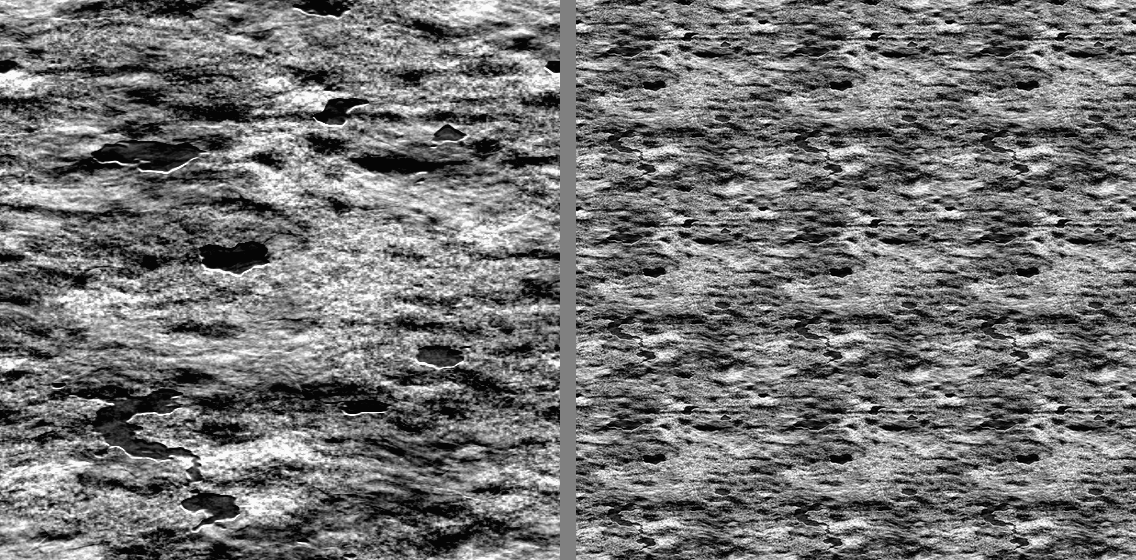
Left, the tile; right, the same tile 3 across and 3 down.
A Shadertoy shader for this texture:

```glsl
// Weathered plaster crumbling off brick courses, in hard black and white.
// A wrapping height field (lumps, flakes, joints, cavities) is lit from above,
// shadowed by its own ledges, then stained, bleached and grained.

#define COURSES 12.0
#define JOINT_DEPTH 0.15
#define FLAKE_DEPTH 0.07
#define CAVITY_DEPTH 0.30
#define CAVITY_LEVEL 0.69
#define WARP 0.05
#define LIGHT 3.4
#define SHADOW 1.4
#define SUN_SLOPE 4.0
#define GRAIN 0.50
#define BASE_TONE 0.55

float hash(vec2 cell, float seed) {
    vec3 p = fract(vec3(cell, seed) * vec3(0.1031, 0.1030, 0.0973));
    p += dot(p, p.yzx + 33.33);
    return fract((p.x + p.y) * p.z);
}

// Value noise that wraps after a whole number of cells
float noise(vec2 uv, vec2 cells, float seed) {
    vec2 p = uv * cells;
    vec2 f = fract(p);
    vec2 a = floor(mod(floor(p) + 0.5, cells));
    vec2 b = floor(mod(floor(p) + 1.5, cells));
    f = f * f * (3.0 - 2.0 * f);
    return mix(mix(hash(a, seed), hash(vec2(b.x, a.y), seed), f.x),
               mix(hash(vec2(a.x, b.y), seed), hash(b, seed), f.x), f.y);
}

float fbm(vec2 uv, vec2 cells, float seed) {
    float sum = 0.0, amp = 0.516;
    for (int i = 0; i < 5; i++) {
        sum += amp * noise(uv, cells, seed + float(i));
        cells *= 2.0;
        amp *= 0.5;
    }
    return sum;
}

// Places where the plaster has fallen out
float cavity(vec2 uv) {
    return smoothstep(0.0, 0.03, fbm(uv, vec2(5, 11), 11.0) - CAVITY_LEVEL);
}

// Bed joints between the courses, open only in places
float joint(vec2 uv) {
    float d = abs(fract(uv.y * COURSES) - 0.5);
    float open = smoothstep(0.38, 0.66, fbm(uv, vec2(5, COURSES), 23.0));
    return open * (1.0 - smoothstep(0.02, 0.20, d));
}

float relief(vec2 uv) {
    float lumps = fbm(uv, vec2(15, 34), 31.0);
    float flakes = smoothstep(-0.02, 0.02, fbm(uv, vec2(8, 20), 43.0) - 0.5);
    return 0.85 * lumps + FLAKE_DEPTH * flakes
         - JOINT_DEPTH * joint(uv) - CAVITY_DEPTH * cavity(uv);
}

void mainImage(out vec4 fragColor, in vec2 fragCoord) {
    vec2 uv = fragCoord / iResolution.xy;

    // Bend everything a little so that no course runs straight
    vec2 wall = uv + WARP * (vec2(fbm(uv, vec2(4, 6), 53.0),
                                  fbm(uv, vec2(5, 6), 61.0)) - 0.5);

    // Light from above: upward slopes are bright, undersides dark
    float height = relief(wall);
    float light = height - relief(wall + vec2(0.0007, 0.003));

    // Shadow cast by the ledges overhead
    float shadow = 0.0;
    for (int i = 1; i <= 5; i++) {
        float rise = 0.006 * float(i);
        float ledge = relief(wall + vec2(0.0, rise)) - height;
        shadow = max(shadow, ledge - SUN_SLOPE * rise);
    }

    // Broad tone: blotches, soot and bleached patches
    float blotch = fbm(wall, vec2(4, 7), 71.0) - 0.5;
    float soot = smoothstep(0.53, 0.72, fbm(wall, vec2(4, 13), 83.0));
    float bleach = smoothstep(0.58, 0.72, fbm(wall, vec2(6, 15), 97.0));

    // Fine sandy grain, and brushed strokes where the plaster is smooth
    float sand = noise(uv, vec2(170, 230), 103.0) - 0.5
               + 0.7 * (noise(uv, vec2(330, 420), 107.0) - 0.5);
    vec2 swept = uv + 0.10 * vec2(0.0, noise(uv, vec2(6, 5), 109.0));
    float strokes = noise(swept, vec2(24, 210), 113.0) - 0.5;
    float smoothed = smoothstep(0.50, 0.62, fbm(uv, vec2(4, 6), 127.0));

    float tone = BASE_TONE + 0.65 * blotch + LIGHT * light - SHADOW * shadow;
    tone += 0.26 * bleach - 0.26 * soot - 0.12 * joint(wall);
    tone += GRAIN * mix(sand, 0.5 * sand + 0.7 * strokes, smoothed);
    tone *= 1.0 - 0.65 * cavity(wall);

    fragColor = vec4(vec3(clamp(tone, 0.02, 0.98)), 1.0);
}
```
